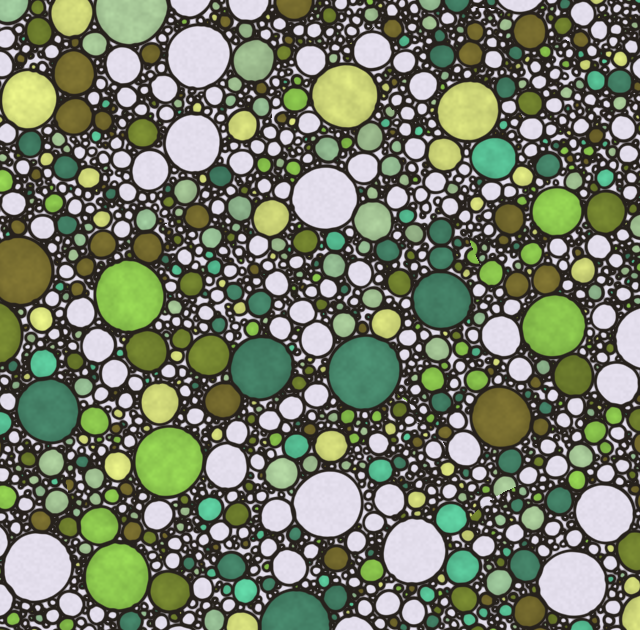
Write a Shadertoy shader that draws this pattern.

```glsl
// Packed hand-inked pebbles in greens and white on pale paper.
// Circles are packed level by level, large to small: each candidate of a turned
// jittered grid slides against the circles already placed and takes the free room.

const int LEVELS = 6;
const int MAX_CIRCLES = 48;
const float LARGEST = 0.05;    // radius of the first level
const float SHRINK = 0.64;     // radius ratio between levels
const float SMALLEST = 0.0054; // radius of the last level
const float PEN = 0.0023;      // half width of the ink line
const vec3 INK = vec3(0.15, 0.13, 0.11);
const vec3 PAPER = vec3(0.89, 0.87, 0.925);
const vec3 PAINTS[8] = vec3[8](
    vec3(0.53, 0.75, 0.29), vec3(0.34, 0.75, 0.58), vec3(0.25, 0.48, 0.38),
    vec3(0.62, 0.74, 0.56), vec3(0.44, 0.40, 0.17), vec3(0.42, 0.48, 0.17),
    vec3(0.81, 0.84, 0.47), vec3(0.57, 0.72, 0.56));

vec3 circles[MAX_CIRCLES];     // scratch list near the pixel: centre, radius

float hash(vec2 p) {
    return fract(sin(dot(p, vec2(127.1, 311.7))) * 43758.545);
}

float noise(vec2 p) {
    vec2 i = floor(p), f = fract(p);
    f = f * f * (3.0 - 2.0 * f);
    return mix(mix(hash(i), hash(i + vec2(1, 0)), f.x),
               mix(hash(i + vec2(0, 1)), hash(i + vec2(1, 1)), f.x), f.y);
}

mat2 rotation(float a) {
    return mat2(cos(a), sin(a), -sin(a), cos(a));
}

float smoothMin(float a, float b, float k) {
    float h = max(k - abs(a - b), 0.0) / k;
    return min(a, b) - 0.25 * h * h * k;
}

// Direction away from the nearest of the first n circles, and the gap to it
vec3 nearestGap(vec2 c, int n) {
    vec3 best = vec3(0.0, 0.0, 10.0);
    for (int i = 0; i < n; i++) {
        vec3 other = circles[i];
        vec2 away = c - other.xy;
        float gap = length(away) - other.z;
        if (gap < best.z) best = vec3(away / max(gap + other.z, 1e-5), gap);
    }
    return best;
}

// Signed distance to a slightly lopsided circle
float pebble(vec2 v, float radius, float seed, float wobble) {
    float a = atan(v.y, v.x);
    float bend = sin(2.0 * a + 6.3 * seed) + 0.5 * sin(3.0 * a + 40.0 * seed);
    return length(v) - radius * (1.0 + wobble * bend);
}

// Marker paint: uneven wash with a darker rim, or bare paper
vec3 paint(vec2 p, float depth, float whiteShare, vec2 key) {
    if (hash(key + 5.3) < whiteShare) return PAPER;
    vec3 base = PAINTS[int(7.99 * hash(key + 9.1))];
    float wash = noise(p * 45.0) * 0.6 + noise(p * 130.0) * 0.4;
    base *= 0.92 + 0.17 * wash + 0.12 * (hash(key + 2.7) - 0.5);
    return mix(base * 0.95, base * 1.04 + 0.01, smoothstep(0.0, 0.02, depth));
}

// Key of the pebble under p, its white share (1 = gap), distance to the ink line
vec4 packPebbles(vec2 p) {
    vec4 found = vec4(0.0, 0.0, 1.0, 1.0);
    float r = LARGEST;
    int count = 0;
    for (int level = 0; level < LEVELS; level++) {
        float rank = float(level) / float(LEVELS - 1);
        float cell = r * (level == 0 ? 4.2 : 2.9);
        float slack = 0.5 * cell - 0.65 * r;
        float reach = 1.2 * (r + 1.7 * (r - SMALLEST)) + 2.0 * PEN;
        mat2 turn = rotation(0.4 + 1.1 * float(level));
        vec2 q = turn * p;
        vec2 lo = floor((q - reach) / cell), hi = floor((q + reach) / cell);
        int settled = count;
        for (float y = lo.y; y <= hi.y; y++)
        for (float x = lo.x; x <= hi.x; x++) {
            vec2 id = vec2(x, y), middle = (id + 0.5) * cell;
            if (distance(middle, q) > reach + 0.3 * cell) continue;
            vec2 key = id + 37.0 * float(level + 1);
            vec2 offset = 1.6 * slack * (vec2(hash(key), hash(key + 17.3)) - 0.5);
            vec3 near = nearestGap((middle + offset) * turn, settled);
            if (near.z < -1.8 * r) continue;

            // Slide until the candidate touches its nearest neighbour
            float size = r * mix(0.75, 1.2, hash(key + 0.7));
            offset = clamp(offset + turn * near.xy * (size - near.z), -slack, slack);
            vec2 centre = (middle + offset) * turn;
            near = nearestGap(centre, settled);
            float border = 0.5 * cell - max(abs(offset.x), abs(offset.y));
            float radius = min(size, min(near.z, border));
            if (radius < 0.55 * r || count >= MAX_CIRCLES) continue;
            circles[count++] = vec3(centre, radius);

            if (distance(p, centre) > 1.15 * radius + 3.0 * PEN) continue;
            float d = pebble(p - centre, radius, hash(key + 3.9), mix(0.025, 0.07, rank));
            found.w = smoothMin(found.w, abs(d), 0.003);
            if (d < 0.0) found.xyz = vec3(key, 0.3 + 0.35 * rank);
            if (d < -0.12 * radius - 0.006) return found;
        }
        r *= SHRINK;
    }
    return found;
}

void mainImage(out vec4 fragColor, in vec2 fragCoord) {
    vec2 p = fragCoord / iResolution.y;
    float soft = 0.7 / iResolution.y + 0.0004;
    vec4 found = packPebbles(p + 3.0);
    vec3 color = paint(p, found.w, found.z, found.xy);
    color *= 0.98 + 0.04 * noise(p * 230.0);
    float pen = PEN * (0.85 + 0.4 * noise(p * 60.0));
    float ink = 1.0 - smoothstep(pen - soft, pen + soft, found.w);
    fragColor = vec4(mix(color, INK, ink), 1.0);
}
```
